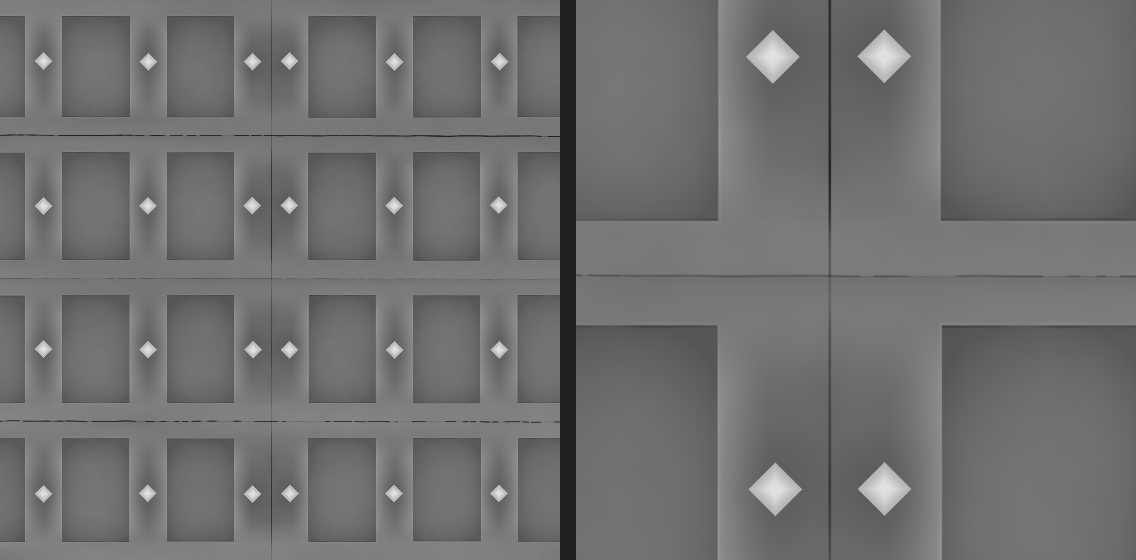
Left, the full canvas; right, a detail of the centre.
A three.js fragment shader for this texture map:

```glsl
// Grey wall of recessed panels, mirrored about a vertical seam, with diamond studs on the posts.
varying vec2 vUv;

float hash(vec2 p) {
  vec3 q = fract(vec3(p.xyx) * 0.1031);
  q += dot(q, q.yzx + 33.33);
  return fract((q.x + q.y) * q.z);
}

float noise(vec2 p) {
  vec2 i = floor(p), f = fract(p);
  f = f * f * (3.0 - 2.0 * f);
  return mix(mix(hash(i), hash(i + vec2(1.0, 0.0)), f.x),
             mix(hash(i + vec2(0.0, 1.0)), hash(i + 1.0), f.x), f.y);
}

float line(float dist, float halfWidth) {
  return 1.0 - smoothstep(halfWidth - 0.0005, halfWidth + 0.0007, abs(dist));
}

void main() {
  vec2 p = vUv;
  float rowHeight = 0.2552, pitch = 0.1868;

  // Rows, and posts counted outwards from the vertical seam
  float row = floor((p.y + 0.0078) / rowHeight);
  float base = row * rowHeight - 0.0078;
  float seamX = p.x - 0.4844;
  float fromSeam = abs(seamX);
  float side = seamX < 0.0 ? 0.0 : 40.0;
  float post = floor((fromSeam - 0.0332) / pitch + 0.5);
  float across = fromSeam - 0.0332 - post * pitch;
  bool seamSide = post < 0.5 && across < 0.0;
  float panelId = floor((fromSeam - 0.0332) / pitch) + side + 7.0;

  // Panel edges, each slightly out of true
  vec2 cell = vec2(panelId, row + 3.0);
  float bottom = max(base + 0.0326, 0.0326) + (hash(cell) - 0.5) * 0.0012;
  float top = min(base + rowHeight - 0.0299, 0.9714) + (hash(cell + 19.0) - 0.5) * 0.0012;
  float inX = abs(across) - 0.0331 + (hash(cell + 31.0) - 0.5) * 0.0012;
  if (seamSide) inX = across - 0.0331;
  float below = top - p.y, above = p.y - bottom;
  float inY = min(below, above);
  float inset = min(inX, inY);

  // Recess, shaded at its sides and most of all at its top
  float recess = 0.472 - 0.078 * exp(-max(inX, 0.0) / 0.021)
               - 0.115 * exp(-max(below, 0.0) / 0.038)
               - 0.085 * exp(-max(above, 0.0) / 0.028);
  recess = max(recess, 0.345);

  // Posts brighten towards the panels; rails vary by row
  float toPanel = seamSide ? 0.0 : clamp(abs(across) / 0.0331, 0.0, 1.0);
  float upright = 0.435 + 0.125 * pow(toPanel, 1.4);
  upright -= 0.025 * exp(-fromSeam / 0.014);
  float rail = 0.470 + 0.04 * hash(vec2(row + 5.0, above < 0.0 ? 2.0 : 8.0));
  rail += 0.05 * (noise(vec2(p.x * 5.0, p.y * 24.0)) - 0.5);
  rail -= row > 2.5 ? 0.025 : 0.0;
  float frame = mix(rail, upright, smoothstep(-0.010, 0.045, inY));

  // Dark halo behind each stud
  vec2 stud = vec2(across, p.y - 0.1185 - row * 0.2572);
  vec2 studId = vec2(post + side, row + 11.0);
  stud += (vec2(hash(studId), hash(studId + 23.0)) - 0.5) * 0.002;
  frame -= 0.07 * exp(-dot(stud, stud * vec2(1.0, 0.6)) / 0.0009);

  // Faint worn highlight on the frame and dark contact line in the recess
  float wear = noise(p * vec2(45.0, 38.0));
  frame += 0.03 * wear * line(inset + 0.0010, 0.0006);
  recess -= 0.08 * wear * line(inY - 0.0008, 0.0007);
  float tone = mix(frame, recess, smoothstep(-0.0005, 0.0005, inset));

  // Horizontal seams: the upper near solid, the middle faint, the lower broken
  float seamId = floor((p.y + 0.0078) / rowHeight + 0.5);
  float seamY = p.y + 0.0078 - seamId * rowHeight + 0.002 * (p.x - 0.5)
              + 0.0010 * (noise(vec2(p.x * 40.0, seamId)) - 0.5);
  float dashes = noise(vec2(p.x * 130.0, seamId * 9.0)) * 0.45
               + noise(vec2(p.x * 11.0, seamId * 5.0 + 2.0)) * 0.55;
  bool middleSeam = seamId > 1.5 && seamId < 2.5;
  float cover = seamId > 2.5 ? 0.27 : 0.46;
  float crack = 0.2 + 0.8 * smoothstep(cover, cover + 0.06, dashes);
  float seamDepth = middleSeam ? 0.11 : 0.30;
  float seamWidth = middleSeam ? 0.0005 : 0.0005 + 0.0006 * dashes;
  tone -= 0.06 * exp(-abs(seamY) / 0.010) * step(seamY, 0.0)
        * noise(vec2(p.x * 4.0, seamId + 4.0));
  tone -= seamDepth * crack * line(seamY, seamWidth);

  // Vertical seam, deeper in alternate rows and fainter across the rails
  float depth = mod(row, 2.0) < 0.5 ? 0.24 : 0.15;
  depth *= (0.6 + 0.6 * noise(vec2(3.0, p.y * 16.0))) * mix(0.5, 1.0, smoothstep(-0.02, 0.01, inY));
  tone -= depth * line(seamX, 0.0006);

  // Broad smudges and soft mottling
  tone += 0.020 * (noise(p * vec2(6.0, 9.0) + 4.0) - 0.5)
        + 0.012 * (noise(p * 24.0) - 0.5) + 0.008 * (noise(p * 70.0) - 0.5);

  // Diamond stud, palest at its centre
  float diamond = abs(stud.x) + abs(stud.y);
  float facet = 0.88 - 0.17 * smoothstep(0.002, 0.0165, diamond);
  tone = mix(tone, facet, 1.0 - smoothstep(0.0154, 0.0166, diamond));

  gl_FragColor = vec4(vec3(tone), 1.0);
}
```
